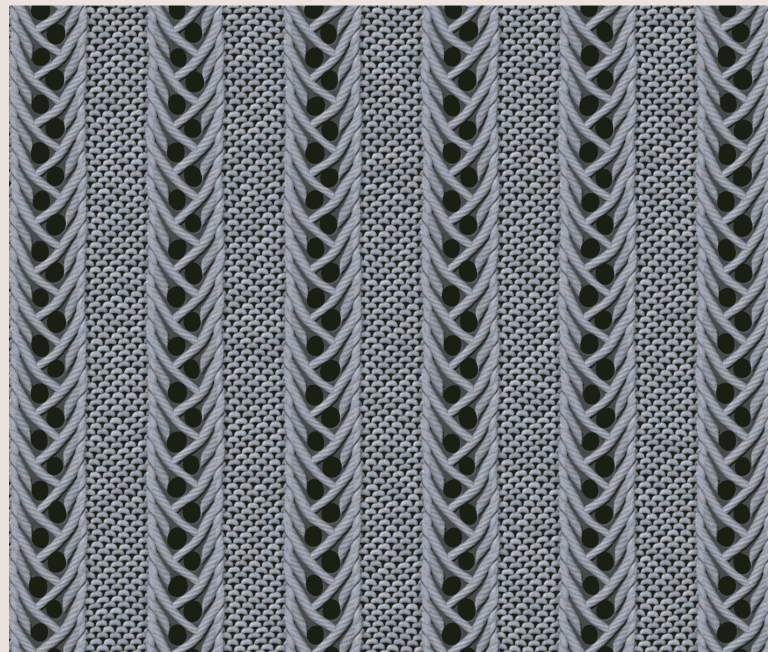
Give the GLSL for this pattern, as a WebGL 2 fragment shader.

```glsl
#version 300 es
precision highp float;
// Knitted fabric: upright lace panels with zigzag eyelets between bands of
// purl bumps. A height field of yarn tubes is built per panel period, then
// lit from the upper left and coloured through a grey-blue ramp.
uniform vec2 u_resolution;
out vec4 fragColor;

const float EYELET_STEP = 0.35;   // eyelet spacing, in panel periods
const float HALF_ROW = 0.04375;   // half a knitted row

float hash(vec2 p) {
    p = fract(p * vec2(0.1031, 0.1137) + 0.37);
    p += dot(p, p.yx + 33.33);
    return fract((p.x + p.y) * p.x * 17.0);
}

// Round cross section of a strand
float tube(float d, float r) {
    return sqrt(max(0.0, 1.0 - d * d / (r * r)));
}

// Staggered, arched purl bumps
float purlGround(vec2 p) {
    float h = 0.14;
    float row = floor(p.y / HALF_ROW);
    for (float j = -1.0; j <= 1.0; j++) {
        float r = row + j;
        float x = p.x / 0.1 + 0.5 * mod(r, 2.0);
        float stitch = round(x);
        float rnd = hash(vec2(stitch, r));
        float dx = (x - stitch) * 0.1;
        float dy = p.y - (r + 0.5) * HALF_ROW - 0.01 + 8.0 * dx * dx + 0.008 * (rnd - 0.5);
        float d = length(vec2(max(abs(dx) - 0.022, 0.0), dy));
        h = max(h, tube(d, 0.0255) * (0.82 + 0.18 * rnd));
    }
    return h;
}

// One side of a lace panel: x = strand height, y = eyelet mask.
// u runs outward from the panel centre, v runs upward.
vec2 laceSide(float u, float v, float seed) {
    // Eyelets, each slightly displaced and resized
    float n = round(v / EYELET_STEP);
    float rnd = hash(vec2(n, seed));
    vec2 eye = vec2(u - 0.056, v - n * EYELET_STEP) + 0.014 * (vec2(rnd, fract(rnd * 7.3)) - 0.5);
    float hole = 1.0 - smoothstep(0.88, 1.08, length(eye / vec2(0.065, 0.074)) + 0.16 * (rnd - 0.5));

    // Arms sweep down to the centre and steepen towards the edge
    float outward = max(u, 0.0);
    float rise = 0.0875 + 0.75 * u + 2.6 * u * outward;
    float run = length(vec2(1.0, 0.75 + 5.2 * outward));
    float t = (v - rise) / EYELET_STEP;
    float dArm = (t - round(t)) * EYELET_STEP / run;
    float dFill = (fract(t) - 0.5) * EYELET_STEP / run;
    float ply = 0.93 + 0.07 * sin(dArm * 110.0 + v * 130.0);
    float arm = tube(dArm, mix(0.034, 0.043, smoothstep(0.0, 0.15, u)));
    arm *= smoothstep(-0.13, -0.08, u) * ply;
    float fill = 0.9 * tube(dFill, 0.041) * smoothstep(0.1, 0.13, u) * ply;

    // Chain of slanted stitches along the panel edge
    float w = u - 0.245;
    float bead = abs(fract(v / (2.0 * HALF_ROW) - w * 14.0) - 0.5) * 2.0;
    float chain = tube(w, 0.04) * (1.0 - 0.6 * bead * bead * bead * bead);
    return vec2(max(max(arm, fill), chain), hole);
}

float knitHeight(vec2 p) {
    // Hand-made unevenness
    p += 0.006 * vec2(sin(p.y * 5.1 + p.x * 2.0) + sin(p.y * 17.0 + p.x * 9.0),
                      sin(p.x * 7.3 + p.y * 3.0) + sin(p.x * 15.0 - p.y * 8.0));
    float panel = round(p.x);
    float x = p.x - panel;
    vec2 left = laceSide(-x, p.y - 0.13, panel * 2.0);
    vec2 right = laceSide(x, p.y - 0.13 - 0.5 * EYELET_STEP, panel * 2.0 + 1.0);
    float lace = max(max(left.x, right.x), 0.3) * (1.0 - max(left.y, right.y));
    float edge = abs(x);
    float ground = purlGround(p) * mix(0.7, 1.0, smoothstep(0.265, 0.32, edge));
    return mix(lace, ground, smoothstep(0.268, 0.285, edge));
}

// Shadow to highlight colours of the yarn
vec3 yarnRamp(float t) {
    vec3 c = mix(vec3(0.10, 0.12, 0.08), vec3(0.28, 0.30, 0.30), smoothstep(0.08, 0.27, t));
    c = mix(c, vec3(0.39, 0.41, 0.45), smoothstep(0.27, 0.43, t));
    c = mix(c, vec3(0.51, 0.53, 0.56), smoothstep(0.43, 0.60, t));
    c = mix(c, vec3(0.62, 0.64, 0.69), smoothstep(0.60, 0.78, t));
    return mix(c, vec3(0.78, 0.79, 0.81), smoothstep(0.80, 1.0, t));
}

vec3 fabric(vec2 p) {
    float h = knitHeight(p);
    float light = h - knitHeight(p + vec2(-0.008, 0.011));
    // Fine fibre grain and a heathered blue to pink tint
    float grain = sin(p.x * 190.0 + 3.0 * sin(p.y * 47.0)) * sin(p.y * 170.0 + 3.0 * sin(p.x * 61.0));
    float heather = sin(p.x * 31.0 + 2.0 * sin(p.y * 13.0)) * sin(p.y * 37.0 + 2.0 * sin(p.x * 19.0));
    vec3 c = yarnRamp(h * 0.83 + 0.42 * light + 0.06 * grain * h);
    return c + 0.018 * heather * h * vec3(1.0, -0.3, -0.8);
}

void main() {
    vec3 colour = vec3(0.0);
    // Four samples per pixel smooth all edges
    for (int i = 0; i < 4; i++) {
        vec2 offset = vec2(i % 2, i / 2) * 0.5 - 0.25;
        vec2 uv = (gl_FragCoord.xy + offset) / u_resolution.x;
        vec2 p = uv * 5.59 - vec2(0.349, 0.0);
        float top = u_resolution.y / u_resolution.x - 0.007;
        bool margin = uv.x < 0.012 || uv.y > top;
        colour += margin ? vec3(0.93, 0.89, 0.87) : fabric(p);
    }
    fragColor = vec4(colour / 4.0, 1.0);
}
```
